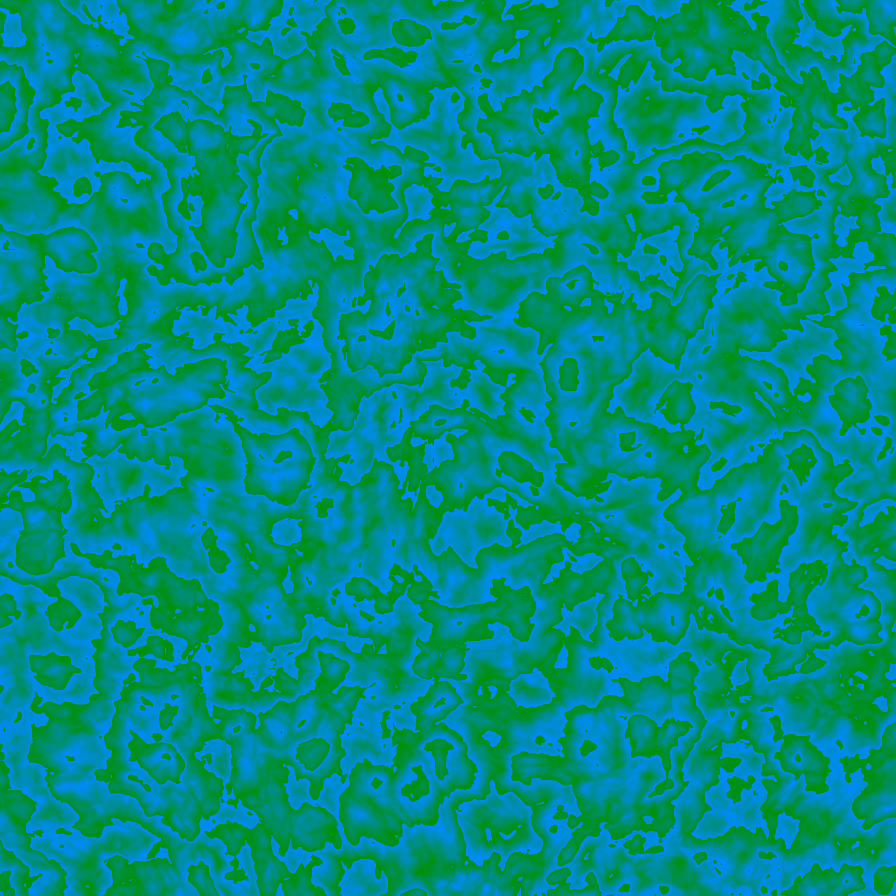
Write a WebGL 1 fragment shader that draws this texture map.

```glsl
precision highp float;
// Wrapped elevation map: a rough eroded terrain whose height cycles from green to blue.
// Cellular borders carve branching valleys, rotated value noise adds the fractal relief,
// and fract() turns the height into short ramps that end in sharp, ragged contours.

uniform vec2 u_resolution;

const vec3 LOW_GREEN = vec3(0.0, 0.565, 0.0);
const vec3 HIGH_BLUE = vec3(0.0, 0.545, 1.0);
const mat2 OCTAVE_TURN = mat2(0.8, 0.6, -0.6, 0.8);

vec2 hash2(vec2 cell) {
  vec3 q = fract(cell.xyx * vec3(0.1031, 0.1030, 0.0973));
  q += dot(q, q.yzx + 33.33);
  return fract((q.xx + q.yz) * q.zy);
}

// Smooth value noise in 0..1
float valueNoise(vec2 p) {
  vec2 cell = floor(p);
  vec2 f = fract(p);
  vec2 s = f * f * (3.0 - 2.0 * f);
  float bottom = mix(hash2(cell).x, hash2(cell + vec2(1.0, 0.0)).x, s.x);
  float top = mix(hash2(cell + vec2(0.0, 1.0)).x, hash2(cell + 1.0).x, s.x);
  return mix(bottom, top, s.y);
}

// Layered noise, each octave rotated to hide the grid
float relief(vec2 p, float frequency, float gain) {
  float sum = 0.0;
  float amplitude = 1.0;
  p *= frequency;
  for (int i = 0; i < 5; i++) {
    sum += amplitude * valueNoise(p + 40.0);
    p = OCTAVE_TURN * p * 2.03 + 7.3;
    amplitude *= gain;
  }
  return sum;
}

// Cellular noise: zero on the borders between cells, rising towards their centres
float cellBorder(vec2 p) {
  vec2 cell = floor(p);
  vec2 f = fract(p);
  float nearest = 8.0;
  float second = 8.0;
  for (int y = -1; y <= 1; y++) {
    for (int x = -1; x <= 1; x++) {
      vec2 offset = vec2(float(x), float(y));
      float d = length(offset + hash2(cell + offset + 60.0) - f);
      second = min(second, max(nearest, d));
      nearest = min(nearest, d);
    }
  }
  return second - nearest;
}

// Bends positions so that straight cell borders meander
vec2 meander(vec2 p, float frequency, float amount) {
  vec2 q = p * frequency;
  vec2 bend = vec2(valueNoise(q + 11.0), valueNoise(q + 83.0));
  return p + amount * (bend - 0.5);
}

float elevation(vec2 p) {
  vec2 bent = meander(meander(p, 6.0, 0.08), 40.0, 0.02);
  float valleys = 1.7 * cellBorder(bent * 4.0);
  float gullies = 0.9 * cellBorder(bent * 18.0 + 5.0);
  float rills = 0.4 * cellBorder(meander(bent, 120.0, 0.008) * 48.0 + 9.0);
  return valleys + gullies + rills + 1.9 * relief(p, 12.5, 0.52);
}

void main() {
  float side = min(u_resolution.x, u_resolution.y);

  // Four close samples per pixel smooth the contour edges yet keep them crisp
  float level = 0.0;
  for (int j = 0; j < 2; j++) {
    for (int i = 0; i < 2; i++) {
      vec2 shift = (vec2(float(i), float(j)) - 0.5) * 0.4;
      level += 0.25 * fract(elevation((gl_FragCoord.xy + shift) / side));
    }
  }

  gl_FragColor = vec4(mix(LOW_GREEN, HIGH_BLUE, level), 1.0);
}
```
